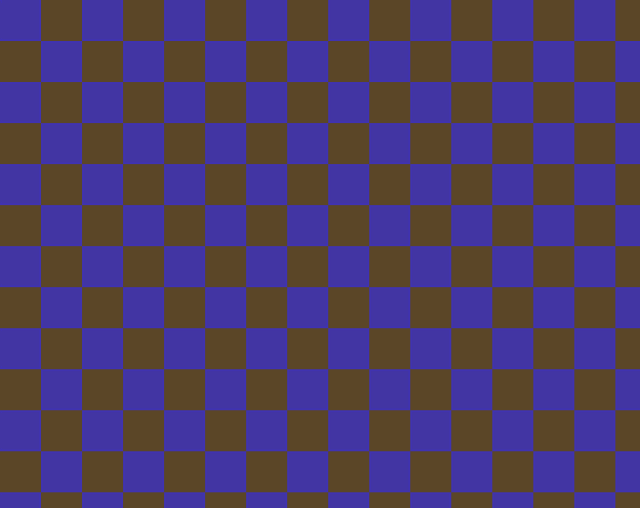
Write a Shadertoy shader that draws this pattern.

```glsl
#define CELLS_ACROSS 15.6
#define RIM_WIDTH 0.046
#define BROWN vec3(0.357, 0.273, 0.152)
#define BLUE vec3(0.259, 0.206, 0.640)
#define RIM_BLUE vec3(0.250, 0.200, 0.690)

// Distance to the nearest cell boundary on each axis, in cells
vec2 edgeDistance(vec2 p) {
    return 0.5 - abs(fract(p) - 0.5);
}

// Alternating +1 / -1 per axis, ramped over one pixel at each boundary
vec2 stripes(vec2 p, float pixel) {
    vec2 side = 1.0 - 2.0 * mod(floor(p), 2.0);
    return side * clamp(edgeDistance(p) / (0.5 * pixel), 0.0, 1.0);
}

void mainImage(out vec4 fragColor, in vec2 fragCoord) {
    // Cells are square and start at the top left corner
    float pixel = CELLS_ACROSS / iResolution.x;
    vec2 p = vec2(fragCoord.x, iResolution.y - fragCoord.y) * pixel;

    // Checker coverage: 1 in blue cells, 0 in brown ones
    vec2 s = stripes(p, pixel);
    float blueCover = 0.5 + 0.5 * s.x * s.y;

    // Slightly brighter rim inside each blue cell, none along the canvas border
    vec2 d = edgeDistance(p);
    vec2 size = iResolution.xy * pixel;
    if (min(p.x, size.x - p.x) < 0.5 * d.y && p.x < 0.5) d.x = 0.5;
    if (p.y < 0.5) d.y = max(d.y, 0.5 * step(p.y, 0.25));
    float rim = 1.0 - smoothstep(-0.5, 0.5, (min(d.x, d.y) - RIM_WIDTH) / pixel);

    vec3 blue = mix(BLUE, RIM_BLUE, rim);
    fragColor = vec4(mix(BROWN, blue, blueCover), 1.0);
}
```
